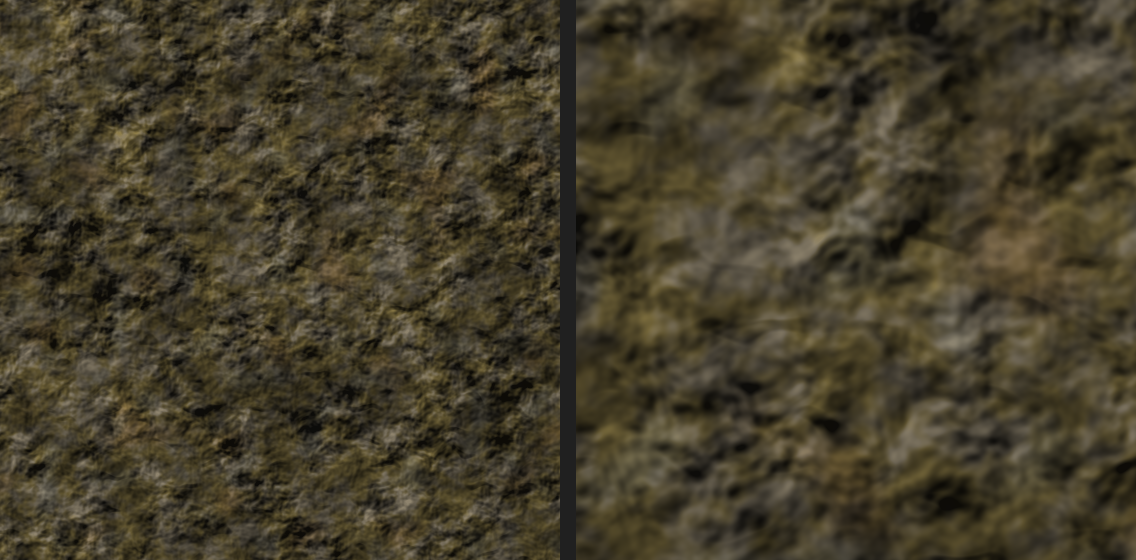
Left: the whole. Right: its middle third, enlarged.
A WebGL 1 fragment shader for this texture:

```glsl
precision highp float;

uniform vec2 u_resolution;

const vec3 OCHRE = vec3(1.0, 0.88, 0.50);
const vec3 STONE = vec3(1.0, 0.925, 0.77);
const vec3 RUST = vec3(1.08, 0.84, 0.48);
const vec3 SLATE = vec3(0.94, 0.93, 0.83);

vec2 hash2(vec2 p) {
  vec2 k = vec2(dot(p, vec2(127.1, 311.7)), dot(p, vec2(269.5, 183.3)));
  return fract(sin(k) * 43758.545);
}

float cornerSlope(vec2 cell, vec2 offset) {
  float angle = 6.28319 * hash2(cell).x;
  return dot(vec2(cos(angle), sin(angle)), offset);
}

// Gradient noise, centred on zero
float noise(vec2 p) {
  vec2 i = floor(p);
  vec2 f = p - i;
  vec2 w = f * f * f * (f * (f * 6.0 - 15.0) + 10.0);
  vec2 e = vec2(1.0, 0.0);
  float low = mix(cornerSlope(i, f), cornerSlope(i + e.xy, f - e.xy), w.x);
  float high = mix(cornerSlope(i + e.yx, f - e.yx), cornerSlope(i + e.xx, f - e.xx), w.x);
  return mix(low, high, w.y);
}

float fbm(vec2 p, float gain) {
  float sum = 0.0;
  float amplitude = 1.0;
  for (int i = 0; i < 4; i++) {
    sum += amplitude * noise(p);
    p = p * 1.87 + vec2(17.3, 9.1);
    amplitude *= gain;
  }
  return sum;
}

vec2 warp(vec2 p, float frequency, float amount) {
  vec2 q = p * frequency;
  return p + amount * vec2(noise(q + 3.7), noise(q + 41.2));
}

// Lumpy height, slightly drawn out along a gently rising diagonal
float rockHeight(vec2 p) {
  vec2 along = normalize(vec2(0.88, 0.47));
  vec2 q = warp(p, 24.0, 0.007);
  vec2 slanted = vec2(dot(q, along), dot(q, vec2(-along.y, along.x)));
  return fbm(slanted * vec2(21.0, 26.0), 0.66);
}

// Sparse soft discs, at most one in each cell
float grains(vec2 p, float density, float share, float radius) {
  vec2 q = p * density;
  vec2 cell = floor(q);
  vec2 centre = mix(vec2(0.35), vec2(0.65), hash2(cell + 5.0));
  vec2 chance = hash2(cell + 71.0);
  float size = radius * mix(0.6, 1.0, chance.y);
  float disc = 1.0 - smoothstep(0.3 * size, size, length((q - centre) * vec2(0.85, 1.15)));
  return disc * step(chance.x, share);
}

void main() {
  vec2 p = gl_FragCoord.xy / u_resolution.y;

  // Relief lit from the upper left, rough and worn by turns
  vec2 towardLight = vec2(-0.55, 0.83) * 0.0065;
  float height = rockHeight(p);
  float relief = height - rockHeight(p + towardLight);
  float roughness = mix(0.65, 1.25, smoothstep(-0.3, 0.3, noise(p * 11.0 + 23.0)));
  float patches = fbm(p * 5.0 + 30.0, 0.75);

  float value = 0.275 + roughness * (0.16 * relief + 0.19 * height) + 0.11 * patches;

  // Faint level streaks, present only in places
  float streakArea = smoothstep(0.0, 0.3, noise(p * 9.0 + 12.0));
  value += 0.07 * streakArea * noise(p * vec2(26.0, 140.0));

  // Hollows, short cracks, small pits and pale grit
  float hollow = smoothstep(0.25, 0.5, noise(warp(p, 30.0, 0.02) * 13.0 + 63.0));
  float crack = smoothstep(0.22, 0.45, noise(warp(p, 35.0, 0.012) * vec2(24.0, 50.0) + 7.0));
  vec2 gritPoint = warp(p, 60.0, 0.007);
  value -= 0.07 * hollow + 0.10 * crack;
  value -= 0.09 * grains(gritPoint + 0.37, 26.0, 0.14, 0.30);
  value += 0.08 * grains(gritPoint, 38.0, 0.30, 0.34);
  value = clamp(value, 0.05, 0.56);

  // Ochre earth, greyer on highlights, with rust and slate stains
  float greyness = 0.36 + 1.0 * fbm(p * 15.0 + 85.0, 0.85);
  greyness += 0.6 * smoothstep(0.32, 0.50, value);
  vec3 tint = mix(OCHRE, STONE, clamp(greyness, 0.0, 1.0));
  tint = mix(tint, RUST, 0.5 * smoothstep(0.15, 0.5, noise(p * 11.0 + 54.0)));
  tint = mix(tint, SLATE, 0.45 * smoothstep(0.12, 0.45, noise(p * 17.0 + 96.0)));

  gl_FragColor = vec4(value * tint, 1.0);
}
```
